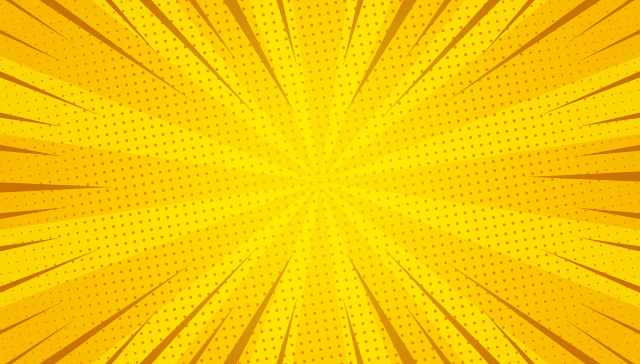
Write a Shadertoy shader that draws this background.

```glsl
// Comic sunburst: golden rays, tilted halftone dots and dark speed spikes around the border.

const float RAY_COUNT = 12.0;
const float DOT_SPACING = 0.0252;
const float DOT_TILT = 0.17;

const vec3 LEMON = vec3(1.0, 0.92, 0.0);
const vec3 LIGHT_RAY = vec3(0.98, 0.83, 0.01);
const vec3 SUN = vec3(0.99, 0.88, 0.0);
const vec3 GOLD = vec3(0.97, 0.72, 0.0);
const vec3 PALE_DOT = vec3(0.93, 0.73, 0.16);
const vec3 ORANGE_DOT = vec3(0.95, 0.44, 0.05);
const vec3 AMBER = vec3(0.86, 0.62, 0.02);
const vec3 BROWN = vec3(0.79, 0.45, 0.01);

// Spikes of one quadrant: base angle, tip angle (degrees), tip radius, half width.
const int SPIKE_COUNT = 11;
const vec4 SPIKES[SPIKE_COUNT] = vec4[](
    vec4(6.1, 5.7, 0.711, 0.008),
    vec4(11.8, 12.1, 0.729, 0.007),
    vec4(18.6, 16.9, 0.637, 0.008),
    vec4(25.2, 25.0, 0.788, 0.005),
    vec4(30.3, 29.3, 0.778, 0.005),
    vec4(33.7, 32.4, 0.414, 0.012),
    vec4(40.7, 38.1, 0.566, 0.007),
    vec4(46.2, 46.1, 0.253, 0.012),
    vec4(54.9, 55.4, 0.411, 0.008),
    vec4(63.7, 69.7, 0.204, 0.016),
    vec4(77.4, 78.8, 0.328, 0.008));

vec2 direction(float degrees_) {
    float a = radians(degrees_);
    return vec2(cos(a), sin(a));
}

float coverage(float dist, float pixel) {
    return smoothstep(0.6 * pixel, -0.6 * pixel, dist);
}

// Approximate distance to a wedge that widens from tip to base.
float spikeDistance(vec2 p, vec2 tip, vec2 base, float halfWidth) {
    vec2 axis = base - tip;
    float len = length(axis);
    axis /= len;
    vec2 d = p - tip;
    float along = dot(d, axis);
    float across = abs(dot(d, vec2(-axis.y, axis.x)));
    return max(across - halfWidth * along / len, -along);
}

// Light rays, alternating with gaps around the centre.
float rayMask(vec2 p, float pixel) {
    float period = radians(360.0) / RAY_COUNT;
    float angle = mod(atan(p.y, p.x), period) - 0.5 * period;
    return coverage((abs(angle) - 0.215 * period) * length(p), pixel);
}

// Tilted dot grid, with dots shrinking near the corners.
float dotMask(vec2 p, float pixel) {
    float c = cos(DOT_TILT), s = sin(DOT_TILT);
    vec2 grid = vec2(c * p.x + s * p.y, c * p.y - s * p.x);
    vec2 cell = (fract(grid / DOT_SPACING + 0.5) - 0.5) * DOT_SPACING;
    float radius = mix(0.0041, 0.0018, smoothstep(0.55, 0.95, length(p)));
    return coverage(length(cell) - radius, pixel);
}

float spikeMask(vec2 p, vec2 border, float pixel) {
    float nearest = 1.0;
    vec2 q = abs(p);
    for (int i = 0; i < SPIKE_COUNT; i++) {
        vec4 spike = SPIKES[i];
        vec2 ray = direction(spike.x);
        vec2 base = ray * min(border.x / ray.x, border.y / ray.y);
        vec2 tip = direction(spike.y) * spike.z;
        nearest = min(nearest, spikeDistance(q, tip, base, spike.w));
    }
    // The two level spikes turn into each other by a half turn.
    vec2 turned = p.x < 0.0 ? -p : p;
    vec2 tip = vec2(0.571, 0.014);
    vec2 base = vec2(border.x, 0.015);
    nearest = min(nearest, spikeDistance(turned, tip, base, 0.014));
    return coverage(nearest, pixel);
}

void mainImage(out vec4 fragColor, in vec2 fragCoord) {
    float pixel = 1.0 / iResolution.y;
    vec2 border = 0.5 * iResolution.xy * pixel;
    vec2 p = fragCoord * pixel - border;
    float r = length(p);

    // Rays over a radial glow
    float fade = smoothstep(0.05, 1.0, r);
    vec3 gap = mix(SUN, GOLD, fade);
    vec3 ray = mix(LEMON, LIGHT_RAY, fade);
    vec3 color = mix(gap, ray, rayMask(p, pixel));

    // Halftone
    vec3 dotColor = mix(PALE_DOT, ORANGE_DOT, smoothstep(0.05, 0.55, r));
    color = mix(color, dotColor, 0.85 * dotMask(p, pixel));

    // Spikes
    vec3 spikeColor = mix(AMBER, BROWN, smoothstep(0.25, 0.85, r));
    color = mix(color, spikeColor, spikeMask(p, border, pixel));

    fragColor = vec4(color, 1.0);
}
```
